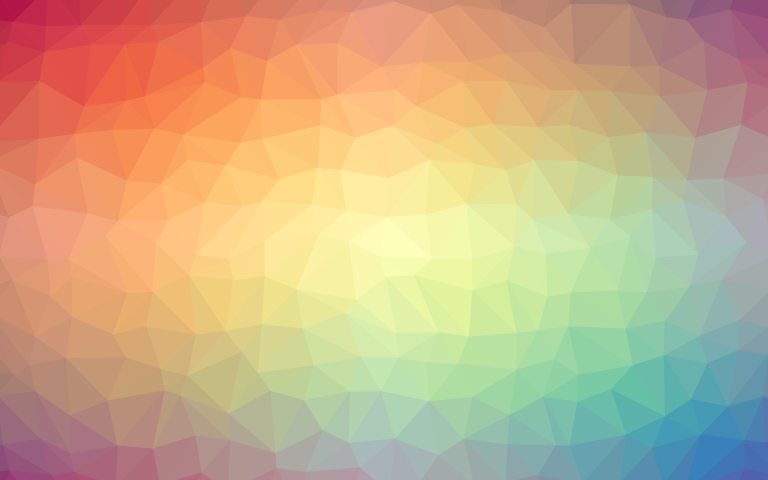
This background is drawn by a WebGL 1 fragment shader. Its source:

```glsl
precision highp float;
// Low-poly triangle mesh, tinted by a spectral ramp blended along both axes.

uniform vec2 u_resolution;

#define ROWS 12.4     // mesh cells over the canvas height
#define JITTER 0.36   // largest vertex offset, in cells
#define BLEED 0.03    // how far the ramp reaches past the canvas
#define SEED 3.7      // mesh variation
#define GAMMA 2.2

vec2 hash2(vec2 p) {
  vec2 q = vec2(dot(p, vec2(127.1, 311.7)), dot(p, vec2(269.5, 183.3)));
  return fract(sin(q + SEED) * 43758.5453);
}

vec2 meshVertex(vec2 id) {
  return id + (2.0 * hash2(id) - 1.0) * JITTER;
}

float cross2(vec2 a, vec2 b) {
  return a.x * b.y - a.y * b.x;
}

// Crimson, orange, pale yellow, green, blue and violet in ten equal steps.
vec3 spectralRamp(float t) {
  float s = clamp(t, 0.0, 1.0) * 10.0;
  vec3 c = vec3(0.620, 0.004, 0.259);
  c = mix(c, vec3(0.835, 0.243, 0.310), clamp(s, 0.0, 1.0));
  c = mix(c, vec3(0.957, 0.427, 0.263), clamp(s - 1.0, 0.0, 1.0));
  c = mix(c, vec3(0.992, 0.682, 0.380), clamp(s - 2.0, 0.0, 1.0));
  c = mix(c, vec3(0.996, 0.878, 0.545), clamp(s - 3.0, 0.0, 1.0));
  c = mix(c, vec3(1.000, 1.000, 0.749), clamp(s - 4.0, 0.0, 1.0));
  c = mix(c, vec3(0.902, 0.961, 0.596), clamp(s - 5.0, 0.0, 1.0));
  c = mix(c, vec3(0.671, 0.867, 0.643), clamp(s - 6.0, 0.0, 1.0));
  c = mix(c, vec3(0.400, 0.761, 0.647), clamp(s - 7.0, 0.0, 1.0));
  c = mix(c, vec3(0.196, 0.533, 0.741), clamp(s - 8.0, 0.0, 1.0));
  return mix(c, vec3(0.369, 0.310, 0.635), clamp(s - 9.0, 0.0, 1.0));
}

// Perceptual space: cube root of XYZ, in which Lab is linear.
vec3 toPerceptual(vec3 rgb) {
  mat3 rgbToXyz = mat3(0.4124, 0.2126, 0.0193,
                       0.3576, 0.7152, 0.1192,
                       0.1805, 0.0722, 0.9505);
  return pow(rgbToXyz * pow(rgb, vec3(GAMMA)), vec3(1.0 / 3.0));
}

vec3 fromPerceptual(vec3 v) {
  mat3 xyzToRgb = mat3( 3.2406, -0.9689,  0.0557,
                       -1.5372,  1.8758, -0.2040,
                       -0.4986,  0.0415,  1.0570);
  vec3 linearRgb = clamp(xyzToRgb * (v * v * v), 0.0, 1.0);
  return pow(linearRgb, vec3(1.0 / GAMMA));
}

// Flat colour of a facet, from its centre in 0..1 canvas coordinates.
vec3 facetColor(vec2 uv) {
  vec2 t = (vec2(uv.x, 1.0 - uv.y) + BLEED) / (1.0 + 2.0 * BLEED);
  vec3 across = toPerceptual(spectralRamp(t.x));
  vec3 down = toPerceptual(spectralRamp(t.y));
  return fromPerceptual(0.5 * (across + down));
}

float edgeDistance(vec2 p, vec2 a, vec2 b) {
  return cross2(b - a, p - a) / length(b - a);
}

// Colour weighted by smooth coverage; the weight is kept in alpha.
vec4 facet(vec2 p, vec2 a, vec2 b, vec2 c, vec2 gridSize, float pixel) {
  float d = min(edgeDistance(p, a, b),
                min(edgeDistance(p, b, c), edgeDistance(p, c, a)));
  float cover = clamp(d / pixel + 0.5, 0.0, 1.0);
  if (cover <= 0.0) return vec4(0.0);
  return vec4(facetColor((a + b + c) / (3.0 * gridSize)), 1.0) * cover;
}

void main() {
  float pixel = ROWS / u_resolution.y;
  vec2 p = gl_FragCoord.xy * pixel;
  vec2 gridSize = u_resolution * pixel;
  vec4 sum = vec4(0.0);

  // Jittered vertices can push a neighbouring cell over this one.
  for (int j = -1; j <= 1; j++) {
    for (int i = -1; i <= 1; i++) {
      vec2 id = floor(p) + vec2(float(i), float(j));
      vec2 a = meshVertex(id);
      vec2 b = meshVertex(id + vec2(1.0, 0.0));
      vec2 c = meshVertex(id + vec2(1.0, 1.0));
      vec2 d = meshVertex(id + vec2(0.0, 1.0));

      // Split along the diagonal that leaves the larger smallest facet.
      float splitAC = min(cross2(b - a, c - a), cross2(c - a, d - a));
      float splitBD = min(cross2(b - a, d - a), cross2(c - b, d - b));
      if (splitAC > splitBD) {
        sum += facet(p, a, b, c, gridSize, pixel);
        sum += facet(p, a, c, d, gridSize, pixel);
      } else {
        sum += facet(p, a, b, d, gridSize, pixel);
        sum += facet(p, b, c, d, gridSize, pixel);
      }
    }
  }
  gl_FragColor = vec4(sum.rgb / max(sum.a, 0.0001), 1.0);
}
```
